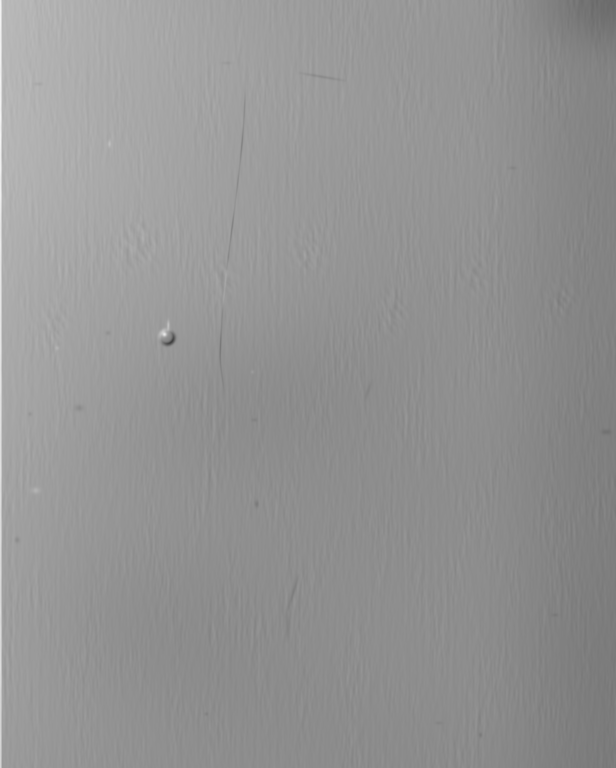
A Shadertoy shader for this texture:

```glsl
// A softly lit, grey painted wood panel with fine vertical grain, faint knots,
// a long hairline scratch, small specks and one screw head. Light is a sum of
// broad glows; grain is embossed cellular noise stretched along the wood.

float hash(vec2 p) {
    p = fract(p * vec2(0.1031, 0.1137));
    p += dot(p, p.yx + 33.33);
    return fract((p.x + p.y) * p.x * 17.3);
}

vec2 hash2(vec2 p) {
    return vec2(hash(p), hash(p + 57.3));
}

// Distance to the nearest scattered cell point
float cellular(vec2 p) {
    vec2 cell = floor(p), local = fract(p);
    float nearest = 2.0;
    for (int y = -1; y <= 1; y++)
    for (int x = -1; x <= 1; x++) {
        vec2 offset = vec2(x, y);
        vec2 d = offset + hash2(cell + offset) - local;
        nearest = min(nearest, dot(d, d));
    }
    return sqrt(nearest);
}

// Sideways slope of the cellular surface, as seen under raking light
float emboss(vec2 p, float reach) {
    return cellular(p + vec2(reach, 0.0)) - cellular(p - vec2(reach, 0.0));
}

// Soft elliptical spot, 1 at its centre
float glow(vec2 p, vec2 centre, vec2 size) {
    vec2 d = (p - centre) / size;
    return exp(-dot(d, d));
}

// Line from a to b, fading out at its ends
float scratch(vec2 p, vec2 a, vec2 b, float width) {
    vec2 along = b - a;
    float t = clamp(dot(p - a, along) / dot(along, along), 0.0, 1.0);
    float d = length(p - a - along * t) / width;
    return exp(-d * d) * (0.3 + 0.7 * sin(3.14159 * t));
}

// Broad light: bright upper left, dim right side and top right corner
float panelLight(vec2 uv) {
    float light = mix(0.54, 0.584, uv.y);
    light += 0.115 * exp(-4.0 * uv.x) * (0.6 + 0.5 * uv.y);
    light += 0.035 * glow(uv, vec2(0.22, 0.85), vec2(0.3, 0.3));
    light -= 0.032 * glow(uv, vec2(0.42, 0.47), vec2(0.25, 0.13));
    light -= 0.022 * glow(uv, vec2(0.25, 0.2), vec2(0.22, 0.13));
    light -= 0.06 * smoothstep(0.75, 1.0, uv.x);
    light -= 0.1 * glow(uv, vec2(1.0), vec2(0.12, 0.06));
    return light + 0.004 * sin(uv.x * 9.0 + 2.0 * sin(uv.y * 7.0)) * sin(uv.y * 13.0);
}

// Short irregular fibres, stronger in some patches, with straight pores in bands
float woodGrain(vec2 p) {
    vec2 q = vec2(p.x + 0.003 * sin(p.y * 7.0 + p.x * 5.0), p.y);
    float patches = 0.55 + 0.9 * smoothstep(0.2, 0.8, cellular(p * vec2(26.0, 9.0) + 5.0));
    float fibres = 0.017 * emboss(q * vec2(150.0, 24.0), 0.25);
    fibres += 0.019 * emboss(q * vec2(235.0, 50.0) + 31.0, 0.3);
    float bands = smoothstep(0.1, 1.0, sin(p.x * 23.0 + 1.5 * sin(p.y * 5.0)));
    float pores = sin(p.x * 690.0 + 2.0 * sin(p.x * 61.0)) + 0.6 * sin(p.x * 431.0);
    return patches * (fibres + 0.0055 * bands * pores);
}

// Rippled paint over knots in the upper half
float knots(vec2 p) {
    float mask = 0.0;
    for (int i = 0; i < 7; i++) {
        vec2 seed = hash2(vec2(float(i) * 3.7, 9.0));
        vec2 centre = vec2(0.07 + 0.11 * float(i), 0.62 + 0.16 * (seed.y - 0.4));
        mask += glow(p, centre, vec2(0.026, 0.035) * (0.7 + 0.6 * seed.x));
    }
    vec2 q = vec2(p.x + 0.3 * p.y, p.y);
    return 0.06 * mask * emboss(q * vec2(105.0, 65.0), 0.25);
}

// Small marks, mostly dark, a few pale
float specks(vec2 p, float pixel) {
    float sum = 0.0;
    for (int i = 0; i < 18; i++) {
        vec2 seed = hash2(vec2(float(i) * 5.3, 2.0));
        vec2 shape = hash2(vec2(float(i) * 2.9, 71.0));
        vec2 size = vec2(0.0018) + vec2(0.004, 0.003) * shape * shape;
        float tone = i % 5 == 0 ? 0.09 : -0.08;
        sum += tone * (0.4 + 0.6 * shape.y) * glow(p, seed * vec2(0.8, 1.0), size + 0.3 * pixel);
    }
    return sum;
}

// Hairline that bends gently down the panel, pale where the paint is lifted
float hairline(vec2 p, float width) {
    float path = 0.2865 + 0.033 * smoothstep(0.52, 0.9, p.y);
    path += 0.006 * (1.0 - smoothstep(0.475, 0.54, p.y));
    float d = (p.x - path) / width;
    float span = smoothstep(0.475, 0.53, p.y) * (1.0 - smoothstep(0.86, 0.915, p.y));
    float wear = 0.65 + 0.35 * sin(p.y * 37.0) * sin(p.y * 83.0);
    float lifted = glow(vec2(p.y, 0.0), vec2(0.625, 0.0), vec2(0.025, 1.0));
    return exp(-d * d) * span * wear * mix(-0.105, 0.13, lifted);
}

// Round head lit from the upper left, returned over the panel tone
float screwHead(float tone, vec2 p, float radius, float pixel) {
    float r = length(p);
    float side = dot(p, vec2(-0.7, 0.7)) / radius;
    float rim = exp(-pow((r - radius) / (0.3 * radius), 2.0));
    float disc = 1.0 - smoothstep(radius - pixel, radius + pixel, r);
    tone = mix(tone, 0.56 + 0.08 * side, disc) + rim * (0.2 * side - 0.08);
    tone += 0.3 * glow(p, vec2(-0.35, 0.4) * radius, vec2(0.33 * radius));
    return tone + 0.15 * glow(p, vec2(0.2, 1.7) * radius, vec2(0.2, 0.7) * radius);
}

void mainImage(out vec4 fragColor, in vec2 fragCoord) {
    vec2 uv = fragCoord / iResolution.xy;
    vec2 p = fragCoord / iResolution.y;
    float pixel = 1.0 / iResolution.y;
    float hair = 0.001 + 0.2 * pixel;

    float tone = panelLight(uv) + woodGrain(p) + knots(p) + specks(p, pixel);
    tone += hairline(p, hair);
    tone -= 0.06 * scratch(p, vec2(0.39, 0.905), vec2(0.449, 0.895), 1.5 * hair);
    tone -= 0.05 * scratch(p, vec2(0.389, 0.251), vec2(0.375, 0.206), 1.6 * hair);
    tone -= 0.04 * scratch(p, vec2(0.375, 0.21), vec2(0.373, 0.165), 2.0 * hair);
    tone -= 0.04 * scratch(p, vec2(0.484, 0.505), vec2(0.475, 0.479), 2.0 * hair);
    tone = screwHead(tone, p - vec2(0.2174, 0.561), 0.009, pixel);

    // Pale left edge
    tone += 0.22 * (1.0 - smoothstep(0.001, 0.003, p.x));
    fragColor = vec4(vec3(clamp(tone, 0.0, 1.0)), 1.0);
}
```
